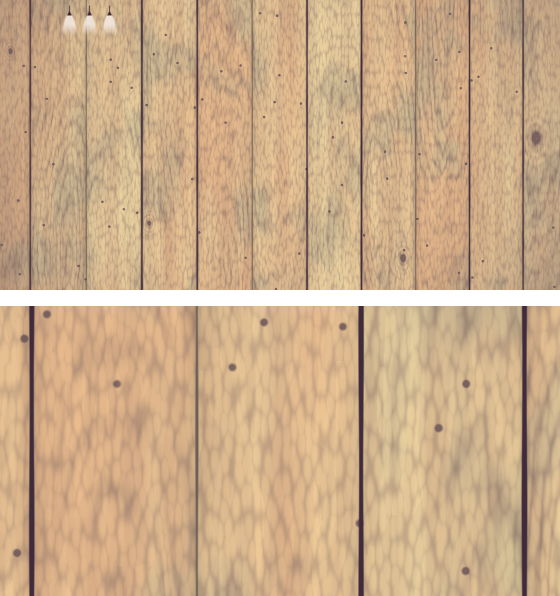
Top, the full canvas; bottom, a detail of the centre.
Give the GLSL for this texture, as a Shadertoy shader.

```glsl
#define PLANKS 10.23        // planks across the canvas
#define FIRST_SEAM 0.0573   // position of the first seam
#define BOW 0.028           // slight curvature of the spacing
#define RING_DENSITY 70.0
#define RING_DEPTH 0.30
#define PORE_DEPTH 0.30
#define VIGNETTE 0.50
#define LAMPS 3
#define LAMP_START 0.124
#define LAMP_STEP 0.0358

const vec3 HONEY = vec3(0.88, 0.78, 0.60);
const vec3 ORANGE = vec3(0.86, 0.69, 0.53);
const vec3 WEATHERED = vec3(0.74, 0.68, 0.55);
const vec3 UMBER = vec3(0.47, 0.38, 0.37);
const vec3 SEAM_DARK = vec3(0.25, 0.17, 0.24);
const vec3 SEAM_THIN = vec3(0.42, 0.37, 0.35);
const vec3 LAMP_WHITE = vec3(0.96, 0.92, 0.89);

float hash(vec2 p) {
    return fract(sin(dot(p, vec2(127.1, 311.7))) * 43758.5);
}

// Cellular noise: distance to the nearest point, and that cell's random value
vec2 cellular(vec2 p) {
    vec2 cell = floor(p), nearest = vec2(9.0, 0.0);
    for (int j = -1; j <= 1; j++)
    for (int i = -1; i <= 1; i++) {
        vec2 c = cell + vec2(i, j);
        float d = length(c + vec2(hash(c), hash(c + 37.0)) - p);
        if (d < nearest.x) nearest = vec2(d, hash(c + 71.0));
    }
    return nearest;
}

float layeredSines(vec2 p) {
    float sum = 0.0, amp = 0.5;
    for (int i = 0; i < 5; i++) {
        p = mat2(0.8, 0.6, -0.6, 0.8) * p * 1.7 + 1.3;
        sum += amp * sin(p.x + 1.3 * sin(p.y + 2.0 * sum));
        amp *= 0.6;
    }
    return sum;
}

vec3 woodColor(vec2 p, float across, float id) {
    vec2 seed = vec2(id * 7.3, id * 3.1);
    float mottle = layeredSines(p * vec2(26.0, 5.0) + seed);
    float streak = layeredSines(p * vec2(90.0, 4.0) + seed);
    float patches = layeredSines(p * vec2(14.0, 11.0) - seed);

    // Knots on some planks, largest towards the right
    float hasKnot = step(mod(id * 3.0 + 1.0, 10.0), 2.5);
    vec2 knotAt = fract(vec2(0.65, 0.82) + id * vec2(0.16, 0.47));
    float knotSize = mix(0.006, 0.014, pow(id / 10.0, 4.0));
    vec2 k = vec2((across - knotAt.x) / PLANKS, p.y - knotAt.y * 0.52) / knotSize;
    float knot = length(k * vec2(1.0, 0.7)) + 0.25 * patches;

    // Long arched growth rings, bent around the knot
    vec2 heart = vec2(0.5 + 0.25 * sin(id * 2.4), 0.52 * hash(vec2(id, 5.0)));
    float rings = length(vec2(across - heart.x, (p.y - heart.y) * 1.7));
    rings += 0.09 * mottle + 0.02 * streak + hasKnot * 0.2 * exp(-0.3 * knot * knot);
    float ringLine = pow(0.5 + 0.5 * sin(rings * RING_DENSITY), 3.0);
    ringLine *= smoothstep(-0.6, 0.8, patches + 0.3 * sin(id * 1.9));

    // Fine pores, stretched along the grain
    float pores = smoothstep(0.25, 0.9, cellular(p * vec2(230.0, 70.0) + seed).x);
    float fleck = cellular(p * vec2(170.0, 24.0) - seed).y - 0.5;

    float warmth = 0.55 + 0.4 * cos(1.5708 * id) + 0.4 * mottle + 0.15 * streak;
    vec3 color = mix(HONEY, ORANGE, clamp(warmth, 0.0, 1.0));
    color = mix(color, WEATHERED, 0.6 * smoothstep(0.0, 0.9, patches - 0.2 * mottle));

    float shade = RING_DEPTH * ringLine + PORE_DEPTH * (pores - 0.3);
    shade += 0.09 * streak + 0.10 * fleck + 0.06;
    float halo = exp(-0.7 * knot) * (0.5 + 0.5 * sin(knot * 8.0));
    shade += hasKnot * (0.45 * halo + 0.8 * (1.0 - smoothstep(0.2, 0.9, knot)));

    // Sparse pinholes
    vec2 hole = cellular(p * 34.0);
    shade += step(0.9, hole.y) * (1.0 - smoothstep(0.04, 0.11, hole.x));
    return mix(color, UMBER, clamp(shade, -0.15, 1.0));
}

// Pendant lamps: cord, cap and a pale shade fading downwards
vec3 addLamps(vec3 color, vec2 p, float top, float px) {
    float drop = top - p.y;
    for (int i = 0; i < LAMPS; i++) {
        float x = abs(p.x - LAMP_START - float(i) * LAMP_STEP);
        float along = clamp((drop - 0.028) / 0.038, 0.0, 1.0);
        float halfWidth = mix(0.004, 0.015, sqrt(along));
        float cone = 1.0 - smoothstep(halfWidth - 0.003, halfWidth + px, x);
        cone *= smoothstep(0.026, 0.029, drop) * (1.0 - smoothstep(0.35, 1.0, along));
        color = mix(color, LAMP_WHITE, 0.85 * cone);
        float cordWidth = mix(0.0006, 0.0035, smoothstep(0.019, 0.027, drop));
        float cord = 1.0 - smoothstep(cordWidth - px, cordWidth + px, x);
        cord *= smoothstep(0.009, 0.011, drop) * (1.0 - smoothstep(0.026, 0.029, drop));
        color = mix(color, SEAM_DARK, cord);
    }
    return color;
}

void mainImage(out vec4 fragColor, in vec2 fragCoord) {
    float px = 1.0 / iResolution.x;
    vec2 p = fragCoord * px, centered = fragCoord / iResolution.xy - 0.5;
    float bow = 0.0023 - BOW * centered.x * centered.x;
    float s = (p.x - bow - FIRST_SEAM) * PLANKS;
    vec3 color = woodColor(p, fract(s), floor(s) + 1.0);

    // Darkening towards the borders
    float edge = dot(centered * centered, vec2(2.6, 0.8));
    color = mix(color, UMBER, VIGNETTE * edge * edge);

    // Seams: every third one is thin and pale
    float seam = floor(s + 0.5);
    float thin = step(abs(mod(seam, 3.0) - 1.0), 0.5);
    float d = abs(s - seam) / PLANKS;
    float width = mix(0.0011 + 0.0005 * hash(vec2(seam, 2.0)), 0.0007, thin);
    width += 0.0002 * sin(p.y * 40.0 + seam * 4.0);
    color *= 1.0 - 0.14 * exp(-d * 350.0);
    color = mix(color, mix(SEAM_DARK, SEAM_THIN, thin), 1.0 - smoothstep(width - px, width + px, d));

    color = addLamps(color, p, iResolution.y * px, px);
    fragColor = vec4(color, 1.0);
}
```
